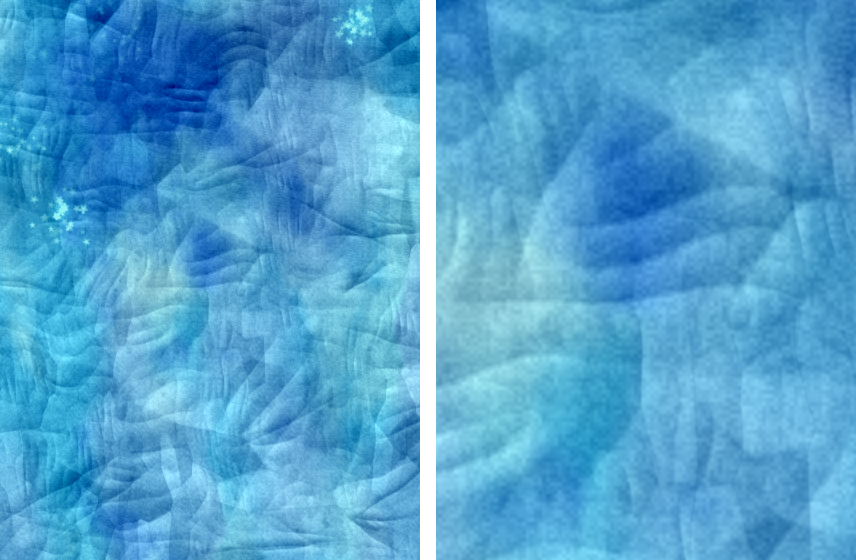
Left: the whole. Right: its middle third, enlarged.
This texture is drawn by a Shadertoy shader. Its source:

```glsl
// Crumpled paper with blue watercolour washes and clusters of glowing blossoms.
#define FACET_SCALE 5.0
#define FACET_RELIEF 0.085
#define CREASE_DEPTH 0.07
#define RIDGE_RELIEF 0.07
#define FOLD_DEPTH 0.17
#define GRAIN 0.085
#define CYAN vec3(0.16, 0.62, 0.80)
#define PALE vec3(0.45, 0.79, 0.87)
#define PERIWINKLE vec3(0.39, 0.62, 0.81)
#define DEEP vec3(0.0, 0.30, 0.69)
#define SLATE vec3(0.15, 0.38, 0.64)

float hash(vec2 p) { return fract(sin(dot(p, vec2(127.1, 311.7))) * 43758.5453); }
vec2 hash2(vec2 p) { return vec2(hash(p), hash(p + 37.3)); }
mat2 rotation(float a) { return mat2(cos(a), sin(a), -sin(a), cos(a)); }

float noise(vec2 p) {
    vec2 i = floor(p), f = fract(p);
    f = f * f * (3.0 - 2.0 * f);
    return mix(mix(hash(i), hash(i + vec2(1, 0)), f.x),
               mix(hash(i + vec2(0, 1)), hash(i + vec2(1, 1)), f.x), f.y);
}
float fbm(vec2 p) {
    float sum = 0.0;
    for (float amp = 0.53; amp > 0.06; amp *= 0.5) {
        sum += amp * noise(p);
        p = rotation(0.6) * p * 2.03 + 7.1;
    }
    return sum;
}
float blob(vec2 p, vec2 centre, vec2 radius) {
    vec2 q = (p - centre) / radius;
    return exp(-dot(q, q));
}

// Tilted flat facets: x is the slope towards the light, y the crease
vec2 facets(vec2 p, float sharpness) {
    float total = 0.0, squares = 0.0, slope = 0.0;
    for (int k = 0; k < 9; k++) {
        vec2 id = floor(p) + vec2(k % 3 - 1, k / 3 - 1);
        vec2 d = p - id - 0.1 - 0.8 * hash2(id), tilt = hash2(id + 91.7) - 0.5;
        float w = exp(sharpness * (dot(tilt, d) - dot(d, d)));
        total += w;
        squares += w * w;
        slope += w * dot(tilt * 2.2 - 0.6 * d, vec2(-0.6, 0.8));
    }
    return vec2(slope / total, 1.0 - squares / (total * total));
}

// Height of sharp V-shaped wrinkles
float ridges(vec2 p) {
    float sum = 0.0, amp = 0.05;
    p = p * 7.0 + 0.5 * noise(p * 9.0);
    for (int i = 0; i < 4; i++) {
        p = rotation(1.1) * p + 5.3;
        sum += amp * abs(2.0 * noise(p * vec2(0.6, 1.3)) - 1.0);
        p *= 1.9;
        amp *= 0.58;
    }
    return sum;
}

// Pigment, bleeding mostly downwards
vec3 wash(vec2 p) {
    vec2 q = p + 0.13 * (vec2(fbm(p * 5.0), fbm(p * 5.0 + 31.0)) - 0.5);
    vec3 col = mix(CYAN, PALE, smoothstep(0.38, 0.7, fbm(q * vec2(8.0, 5.0) + 3.0)));
    float bands = smoothstep(0.4, 0.65, noise(q * vec2(9.0, 1.6) + 12.0)) * smoothstep(0.7, 0.4, q.y);
    float violet = max(bands * 0.7, blob(q, vec2(0.53, 0.7), vec2(0.13, 0.22)));
    col = mix(col, PERIWINKLE, max(violet, 0.8 * blob(q, vec2(0.5, 0.2), vec2(0.09, 0.3))));
    float warm = blob(q, vec2(0.28, 0.51), vec2(0.1, 0.06)) + 0.6 * blob(q, vec2(0.31, 0.27), vec2(0.05, 0.07));
    col = mix(col, vec3(0.48, 0.7, 0.76), 0.8 * warm);
    float teal = blob(q, vec2(0.06, 0.65), vec2(0.14, 0.1)) + blob(q, vec2(0.4, 0.67), vec2(0.16, 0.04));
    col = mix(col, vec3(0.1, 0.47, 0.67), 0.6 * min(teal, 1.0));
    float deep = blob(q, vec2(0.26, 0.86), vec2(0.2, 0.11)) + 0.6 * blob(q, vec2(0.385, 0.55), vec2(0.035, 0.05));
    deep += 0.6 * smoothstep(0.57, 0.76, fbm(q * vec2(6.0, 4.5) + 50.0));
    col = mix(col, DEEP, min(deep, 1.0) * 0.9);
    return mix(col, SLATE, 0.9 * blob(q, vec2(0.5, 0.95), vec2(0.17, 0.09)));
}

// Long folds: a crisp edge with a shadow fading to one side
float folds(vec2 p) {
    float shade = 0.0;
    for (int i = 0; i < 22; i++) {
        vec2 id = vec2(i, 5), r = hash2(id + 20.0);
        vec2 q = rotation(mix(-0.7, 0.8, r.x)) * (p - hash2(id) * vec2(0.75, 1.0));
        float reach = mix(0.07, 0.2, r.y), taper = smoothstep(reach, reach * 0.2, abs(q.x));
        q.y += 0.012 * noise(q.xx * 14.0 + id) + q.x * q.x * (r.x - 0.5);
        float width = mix(0.006, 0.02, hash(id + 60.0)) * (0.2 + taper);
        float shadow = smoothstep(-0.002, 0.002, q.y) * exp(-pow(max(q.y, 0.0) / width, 2.0));
        float lip = exp(-pow((q.y + 0.003) / 0.003, 2.0));
        shade += taper * (0.15 * lip - shadow * mix(0.4, 1.0, hash(id + 80.0)));
    }
    return max(shade, -1.1);
}

// Five-petalled lights around a few centres: x petals, y halo
vec2 blossoms(vec2 p) {
    vec3 clusters[5] = vec3[5](vec3(0.11, 0.61, 0.055), vec3(0.63, 0.955, 0.045),
        vec3(0.03, 0.75, 0.09), vec3(0.17, 0.91, 0.12), vec3(0.5, 0.88, 0.14));
    vec2 glow = vec2(0.0);
    for (int n = 0; n < 170; n++) {
        vec3 k = clusters[n % 5];
        vec2 id = vec2(n, 3), q = p - k.xy - k.z * (hash2(id) + hash2(id + 11.0) - 1.0);
        float density = smoothstep(0.15, 0.05, k.z), size = mix(0.004, 0.009, hash(id + 23.0));
        float power = mix(0.15, 1.0, density) * mix(0.3, 1.0, hash(id + 41.0)), d = length(q) / size;
        float rim = 0.8 + 0.2 * cos(5.0 * atan(q.y, q.x + 1e-6) + 6.3 * hash(id + 5.0));
        glow += power * vec2(smoothstep(rim + 0.25, rim - 0.25, d) * (0.4 + 0.5 * exp(-d * d * 4.0)), 0.13 * exp(-d * d * 0.25));
    }
    return glow;
}

void mainImage(out vec4 fragColor, in vec2 fragCoord) {
    vec2 p = fragCoord / iResolution.y, bent = p + 0.04 * vec2(fbm(p * 6.0 + 9.0), fbm(p * 6.0 + 70.0));
    // Crumpled relief: stretched facets in three sizes, wrinkles and folds
    float shade = FOLD_DEPTH * folds(p), scale = FACET_SCALE;
    for (float i = 0.0; i < 3.0; i++) {
        vec2 q = rotation(0.5 + i * 1.3) * bent * scale * vec2(1.5, 0.65) + i * 17.0;
        float presence = smoothstep(0.25, 0.7, noise(p * 7.0 + i * 23.0));
        vec2 f = facets(q, mix(9.0, 38.0, presence));
        shade += (FACET_RELIEF * f.x - CREASE_DEPTH * f.y * presence) * (0.4 + 0.6 * presence);
        scale *= 2.0;
    }
    shade += RIDGE_RELIEF * (ridges(p + vec2(0.0012, -0.0016)) - ridges(p - vec2(0.0012, -0.0016))) / 0.004;
    // Mottled pigment and paper fibre
    shade += 0.1 * (fbm(p * 22.0) - 0.5) + GRAIN * (noise(p * 420.0) + 0.6 * noise(p * 210.0) - 0.8);
    shade -= 0.08 * smoothstep(0.68, 0.85, fbm(p * 38.0 + 4.0));
    vec3 col = wash(p) + (shade + 0.035) * vec3(1.0, 1.0, 0.8);
    vec2 glow = blossoms(p);
    col = mix(col, vec3(0.25, 0.82, 0.92), min(glow.y, 0.7));
    col = mix(col, vec3(0.6, 0.97, 0.97), min(glow.x, 0.92));
    fragColor = vec4(clamp(col, 0.0, 1.0), 1.0);
}
```
